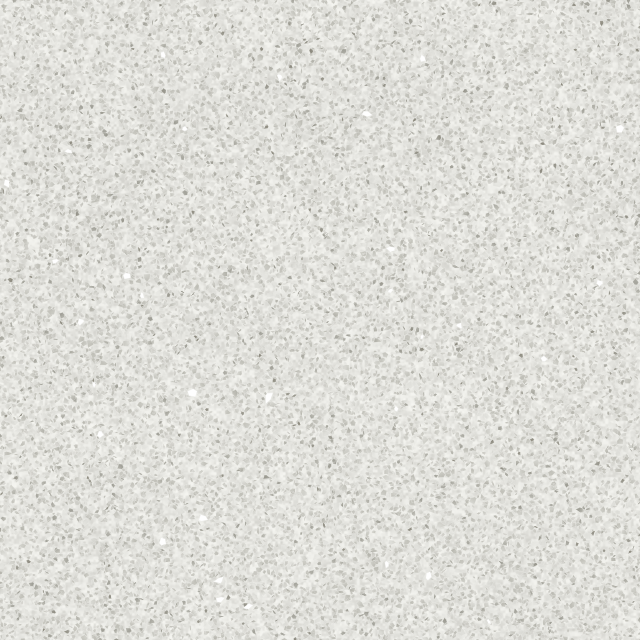
This texture is drawn by a WebGL 1 fragment shader. Its source:

```glsl
precision highp float;

uniform vec2 u_resolution;

const vec3 PASTE_LOW = vec3(0.845, 0.843, 0.822);
const vec3 PASTE_HIGH = vec3(0.940, 0.940, 0.922);
const vec3 PALE = vec3(0.920, 0.920, 0.902);
const vec3 MIST = vec3(0.870, 0.870, 0.850);
const vec3 SILVER = vec3(0.835, 0.830, 0.810);
const vec3 GREY = vec3(0.760, 0.758, 0.728);
const vec3 DARK = vec3(0.640, 0.638, 0.605);
const vec3 UMBER = vec3(0.560, 0.550, 0.505);
const vec3 SPARKLE = vec3(0.995);

const float EDGE = 0.0009;       // softness of chip outlines
const float RIM_WIDTH = 0.0017;  // pale halo around chips
const float RIM_STRENGTH = 0.4;
const float FINE_GRAIN = 250.0;
const float COARSE_GRAIN = 120.0;
const float MOTTLE = 6.0;
const float MOTTLE_STRENGTH = 0.014;
const float TAU = 6.283185;
const int SIDES = 5;

float hash(vec2 p) {
  vec3 q = fract(vec3(p.xyx) * 0.1031);
  q += dot(q, q.yzx + 33.33);
  return fract((q.x + q.y) * q.z);
}

vec2 hash2(vec2 p) {
  return vec2(hash(p), hash(p + 71.7));
}

float noise(vec2 p) {
  vec2 cell = floor(p);
  vec2 f = fract(p);
  f = f * f * (3.0 - 2.0 * f);
  float low = mix(hash(cell), hash(cell + vec2(1.0, 0.0)), f.x);
  float high = mix(hash(cell + vec2(0.0, 1.0)), hash(cell + 1.0), f.x);
  return mix(low, high, f.y);
}

// Irregular convex polygon made from jittered half planes
float polygon(vec2 p, float radius, vec2 id) {
  float d = -radius;
  for (int i = 0; i < SIDES; i++) {
    float k = float(i);
    vec2 r = hash2(id + k * 13.7);
    float angle = (k + 0.7 * r.x) * TAU / float(SIDES);
    float reach = radius * (0.7 + 0.5 * r.y);
    d = max(d, dot(p, vec2(cos(angle), sin(angle))) - reach);
  }
  return d;
}

// One layer of randomly turned chips, at most one per grid cell
vec3 addChips(vec3 base, vec2 uv, float density, float amount, float radius,
              float slimness, vec3 toneA, vec3 toneB, float seed) {
  vec3 color = base;
  vec2 grid = uv * density + seed * 3.17;
  vec2 home = floor(grid);
  float soft = max(EDGE, 0.7 / min(u_resolution.x, u_resolution.y)) * density;
  for (int y = -1; y <= 1; y++) {
    for (int x = -1; x <= 1; x++) {
      vec2 cell = home + vec2(float(x), float(y));
      vec2 id = cell + seed * 19.0;
      float present = step(hash(id + 5.3), amount);
      vec2 p = grid - cell - hash2(id);
      float turn = hash(id + 27.1) * TAU;
      float c = cos(turn);
      float s = sin(turn);
      p = vec2(c * p.x + s * p.y, c * p.y - s * p.x);
      float aspect = mix(slimness, 1.0, hash(id + 41.9));
      p.y /= aspect;
      float size = radius * mix(0.6, 1.1, hash(id + 53.2));
      float d = polygon(p, size, id) * mix(aspect, 1.0, 0.4);
      float halo = 1.0 - smoothstep(0.0, RIM_WIDTH * density, d);
      float body = 1.0 - smoothstep(-soft, soft, d);
      float shade = clamp(hash(id + 67.4) + 0.3 * p.x / size, 0.0, 1.0);
      color = mix(color, PALE, present * halo * RIM_STRENGTH);
      color = mix(color, mix(toneA, toneB, shade), present * body);
    }
  }
  return color;
}

void main() {
  vec2 uv = gl_FragCoord.xy / min(u_resolution.x, u_resolution.y);

  // Grainy pale paste
  float grain = 0.55 * noise(uv * FINE_GRAIN) + 0.45 * noise(uv * COARSE_GRAIN + 9.0);
  vec3 color = mix(PASTE_LOW, PASTE_HIGH, smoothstep(0.1, 0.8, grain));

  // Chips: pale body, silver, grey slivers, dark flecks
  color = addChips(color, uv, 75.0, 0.75, 0.38, 0.5, MIST, PALE, 1.0);
  color = addChips(color, uv, 85.0, 0.75, 0.36, 0.45, GREY, MIST, 2.0);
  color = addChips(color, uv, 115.0, 0.50, 0.34, 0.35, GREY, SILVER, 3.0);
  color = addChips(color, uv, 80.0, 0.24, 0.27, 0.3, DARK, GREY, 4.0);
  color = addChips(color, uv, 60.0, 0.07, 0.18, 0.35, UMBER, DARK, 5.0);

  // Fine speckle and broad mottling over everything
  color += 0.035 * (noise(uv * FINE_GRAIN + 31.0) - 0.5);
  color += MOTTLE_STRENGTH * (noise(uv * MOTTLE) - 0.5);

  // Rare bright glints
  color = addChips(color, uv, 14.0, 0.13, 0.08, 0.5, SPARKLE, SPARKLE, 6.0);

  gl_FragColor = vec4(clamp(color, 0.0, 1.0), 1.0);
}
```
